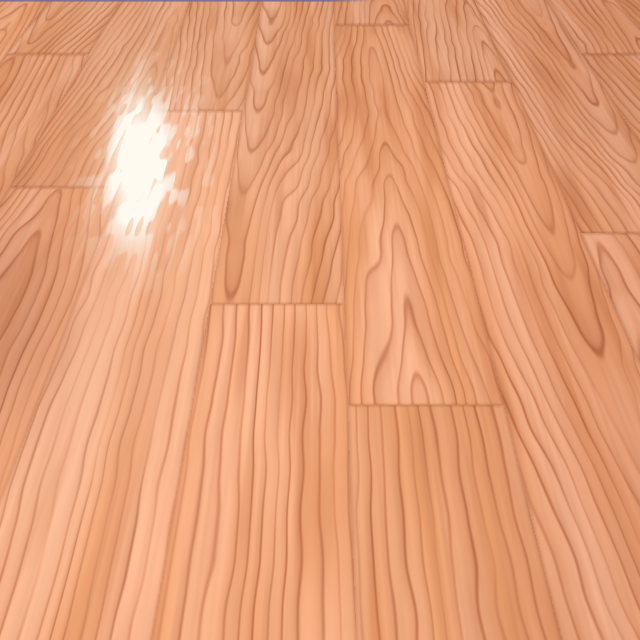
Reproduce this texture procedurally as a Shadertoy shader.

```glsl
// Glossy wooden plank floor in perspective, with fine curved grain and a window glare.

const vec2 VANISH = vec2(0.501, 1.527);   // where the plank seams converge
const float PLANK_WIDTH = 0.2096;         // width per unit of distance
const float PLANK_LENGTH = 0.905;         // length in inverse distance
const vec3 PALE = vec3(0.975, 0.715, 0.56);
const vec3 AMBER = vec3(0.915, 0.62, 0.425);
const vec3 GRAIN = vec3(0.70, 0.39, 0.24);
const vec3 SEAM = vec3(0.70, 0.42, 0.28);
const vec3 SHEEN = vec3(1.0, 0.80, 0.69);
const vec3 GLARE = vec3(1.0, 0.98, 0.94);
const vec3 WALL = vec3(0.42, 0.40, 0.58);

// Start of the nearest board in each row of planks, left to right
const float STAGGER[10] = float[10](0.20, 0.73, 0.315, 0.523, 0.093,
                                    -0.043, 0.622, 0.217, 0.73, 0.40);

float hash(vec2 p) {
    return fract(sin(dot(p, vec2(127.1, 311.7))) * 43758.5453);
}

float noise(vec2 p) {
    vec2 i = floor(p), f = fract(p);
    f = f * f * (3.0 - 2.0 * f);
    return mix(mix(hash(i), hash(i + vec2(1, 0)), f.x),
               mix(hash(i + vec2(0, 1)), hash(i + vec2(1, 1)), f.x), f.y);
}

// Soft blob, stretched by size and leaning by slant
float blob(vec2 p, vec2 center, vec2 size, float slant) {
    vec2 q = p - center;
    q.x -= slant * q.y;
    q /= size;
    return exp(-dot(q, q));
}

// Growth rings: nested arches on flat-cut boards, stripes on straight ones
float ringField(vec2 p, float seed, bool straight) {
    float center = straight ? -0.5 : mix(0.0, 1.0, hash(vec2(seed, 1.7)));
    float slope = straight ? 0.7 : mix(5.0, 9.0, hash(vec2(seed, 4.1)));
    float side = hash(vec2(seed, 8.3)) < 0.7 ? 1.0 : -1.0;
    float warp = noise(vec2(p.x * 2.0, p.y * 5.0) + seed) * (straight ? 0.8 : 1.6);
    warp += 0.9 * noise(vec2(p.x * 6.0, p.y * 2.0) + seed * 2.0);
    warp += 0.35 * noise(vec2(p.x * 5.0, p.y * 26.0) + seed);
    float across = p.x - center;
    return 11.5 * sqrt(across * across + 0.006) + side * slope * p.y + warp;
}

// Thin dark ring with a faint shaded side, widened to stay smooth
float ringLine(float field) {
    float s = fract(field);
    float width = clamp(0.8 * fwidth(field), 0.09, 0.3);
    float edge = min(abs(s - 0.8), 0.5) / width;
    float shade = smoothstep(0.2, 0.8, s) * (1.0 - smoothstep(0.8, 0.95, s));
    return 0.65 * exp(-edge * edge) * sqrt(0.09 / width) + 0.3 * shade;
}

vec3 woodColor(vec2 p, float seed, bool straight) {
    float field = ringField(p, seed, straight);
    float band = noise(vec2(p.x * 4.0, p.y * 3.0) + seed * 1.3);
    float stain = noise(vec2(p.x * 9.0, p.y * 6.0) + seed * 2.1);
    float fiber = noise(vec2(p.x * 45.0, p.y * 10.0) + seed);
    float strength = 0.15 + 0.7 * noise(vec2(floor(field) * 3.7 + seed, p.y * 7.0));
    vec3 color = mix(PALE, AMBER, smoothstep(0.1, 0.9, 0.65 * band + 0.35 * stain));
    color = mix(color, GRAIN, ringLine(field) * strength);
    color = mix(color, GRAIN, 0.16 * smoothstep(0.62, 0.95, stain));
    return color * (0.97 + 0.06 * fiber);
}

void mainImage(out vec4 fragColor, in vec2 fragCoord) {
    vec2 uv = fragCoord / iResolution.xy;

    // Project the canvas onto the floor
    float dist = VANISH.y - uv.y;
    float u = (uv.x - VANISH.x) / (dist * PLANK_WIDTH) - 0.175;
    float v = 1.0 / dist;

    // Find the plank row and the board within it
    float row = floor(u);
    float along = (v - STAGGER[int(clamp(row + 5.0, 0.0, 9.0))]) / PLANK_LENGTH;
    float board = floor(along);
    float seed = 37.0 * hash(vec2(row, board) + 2.6);
    bool straight = board < 0.5 && row < 0.5 && row > -2.5;

    // Wood with a slight tone of its own per board
    vec3 color = woodColor(vec2(u - row, v), seed, straight);
    color *= mix(0.97, 1.03, hash(vec2(seed, 6.2)));

    // Seams between rows and joints between board ends
    float sideGap = abs(u - floor(u + 0.5)) * dist * PLANK_WIDTH;
    float endGap = abs(along - floor(along + 0.5)) * PLANK_LENGTH * dist * dist;
    float seam = 0.3 * (1.0 - smoothstep(0.0, 0.006, sideGap));
    float joint = 0.38 * (1.0 - smoothstep(0.0, 0.005, endGap));
    color = mix(color, SEAM, max(seam, joint));

    // Broad light: pale sheen on the left, dimmer far end and edges
    color *= 1.0 - vec3(0.05, 0.05, 0.03) * smoothstep(0.6, 1.0, uv.y);
    color = mix(color, SHEEN, 0.36 * blob(uv, vec2(0.18, 0.46), vec2(0.13, 0.40), 0.35));
    color *= 1.0 - vec3(0.07, 0.09, 0.08) * smoothstep(0.6, 1.0, uv.x);
    color *= 1.0 - vec3(0.12, 0.15, 0.12) * blob(uv, vec2(0.0, 0.52), vec2(0.12, 0.2), 0.2);

    // Glare: solid core with broken streaks along the grain
    float streak = noise(vec2(u * 24.0, v * 30.0));
    float core = blob(uv, vec2(0.212, 0.745), vec2(0.036, 0.10), 0.05);
    float halo = blob(uv, vec2(0.23, 0.735), vec2(0.078, 0.12), 0.1);
    float sparkle = smoothstep(0.45, 0.75, streak + 0.4 * halo - 0.1) * halo;
    color = mix(color, SHEEN, 0.4 * halo);
    color = mix(color, GLARE, clamp(1.35 * core + 0.85 * sparkle, 0.0, 1.0));

    // Thin strip of wall at the far edge
    float wall = smoothstep(0.996, 0.999, uv.y) * (1.0 - smoothstep(0.5, 0.6, uv.x));
    color = mix(color, WALL, 0.8 * wall);

    fragColor = vec4(clamp(color, 0.0, 1.0), 1.0);
}
```
